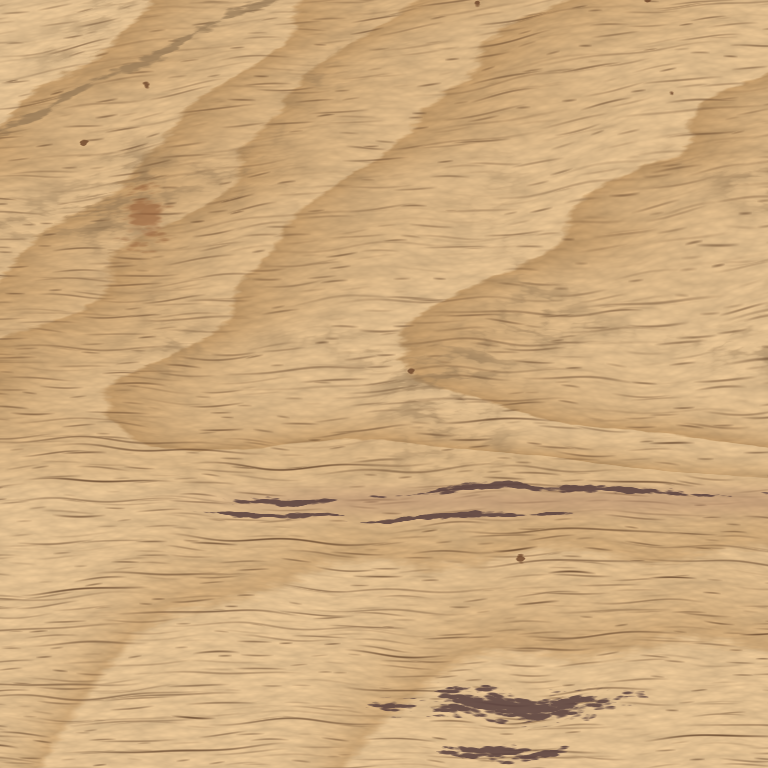
Write a Shadertoy shader that draws this texture.

```glsl
// Weathered pine plywood: nested growth rings, fine fibres, cracks and dark mauve streaks.

const vec3 EARLYWOOD = vec3(0.875, 0.742, 0.562);
const vec3 LATEWOOD = vec3(0.715, 0.555, 0.365);
const vec3 GREY_STAIN = vec3(0.57, 0.46, 0.33);
const vec3 CRACK = vec3(0.36, 0.24, 0.15);
const vec3 STREAK = vec3(0.34, 0.245, 0.24);
const vec3 MAUVE = vec3(0.68, 0.52, 0.42);
const vec3 KNOT = vec3(0.56, 0.35, 0.21);
const float RING_FADE = 0.14;
const float RING_EDGE = 0.014;
const float RELIEF_LIGHT = 0.22;
const float RELIEF_TONE = 0.17;
const float RINGS[5] = float[5](-0.50, -0.25, -0.10, 0.12, 0.50);
// Streaks: centre x, centre y, half length, half height
const vec4 STREAKS[6] = vec4[6](
    vec4(0.36, 0.350, 0.08, 0.005), vec4(0.34, 0.332, 0.10, 0.004),
    vec4(0.73, 0.360, 0.27, 0.005), vec4(0.60, 0.327, 0.15, 0.004),
    vec4(0.66, 0.085, 0.18, 0.018), vec4(0.66, 0.025, 0.09, 0.011));

float hash(vec2 p) {
    vec3 q = fract(p.xyx * 0.1031);
    q += dot(q, q.yzx + 33.33);
    return fract((q.x + q.y) * q.z);
}

// Cellular noise: distance to the nearest scattered point
float cells(vec2 p) {
    vec2 id = floor(p);
    float nearest = 2.0;
    for (int j = -1; j <= 1; j++)
    for (int i = -1; i <= 1; i++) {
        vec2 c = id + vec2(i, j);
        vec2 d = c + vec2(hash(c), hash(c + 57.3)) - p;
        nearest = min(nearest, dot(d, d));
    }
    return sqrt(nearest);
}

// Height of the stretched wood fibres
float fibres(vec2 p) {
    return 0.45 * cells(p * vec2(15.0, 66.0))
         + 0.33 * cells(p * vec2(32.0, 140.0) + 7.0)
         + 0.22 * cells(p * vec2(70.0, 250.0) + 19.0);
}

// Short tapering cracks, one per stretched cell
float cracks(vec2 p, vec2 scale, float width) {
    vec2 g = p * scale, id = floor(g);
    float soft = max(0.0009, 0.6 / iResolution.y), ink = 0.0;
    for (int j = -1; j <= 1; j++)
    for (int i = -1; i <= 1; i++) {
        vec2 c = id + vec2(i, j);
        float r = hash(c + 3.1);
        vec2 d = (g - c - vec2(hash(c), hash(c + 21.7))) / scale;
        float t = d.x * scale.x / mix(0.15, 0.9, r * r);
        float bend = 0.0015 * sin(d.x * 45.0 + r * 40.0);
        float taper = max(1.0 - t * t, 0.0);
        float line = 1.0 - smoothstep(0.0, width + soft, abs(d.y + bend));
        ink = max(ink, line * taper * hash(c + 9.4));
    }
    return ink;
}

// Latewood darkness of the nested tongues in the upper part
float upperRings(vec2 p, float rough) {
    float dy = p.y - mix(0.46, 0.535, smoothstep(0.18, 0.55, p.x));
    float f = p.x - (dy > 0.0 ? 1.3 * dy : 35.0 * dy * dy);
    f += 0.022 * sin(p.y * 37.0 + 2.0 * sin(p.x * 7.0)) + 0.012 * sin(p.y * 71.0 - p.x * 16.0);
    f += 0.03 * rough;
    f = mix(f, max(f, 0.09), smoothstep(0.0, 0.06, -dy));
    float shade = 0.0;
    for (int k = 0; k < 5; k++) {
        float d = f - RINGS[k];
        shade = mix(shade, exp(-max(d, 0.0) / RING_FADE), smoothstep(0.0, RING_EDGE, d));
    }
    return shade;
}

// Two soft pale tongues near the bottom, dark above their rims
float lowerRings(vec2 p, float rough) {
    float shade = 0.0;
    for (int k = 0; k < 2; k++) {
        float s = float(k);
        float rim = mix(0.275, 0.155, s) * (1.0 - exp(-(p.x - 0.05 - 0.40 * s) / mix(0.15, 0.09, s)));
        float d = p.y - rim + 0.010 * sin(p.x * 24.0 + s * 2.0) + 0.025 * rough;
        shade = max(shade, smoothstep(-0.008, 0.016, d) * exp(-max(d, 0.0) / 0.07));
    }
    return 0.75 * shade;
}

void mainImage(out vec4 fragColor, in vec2 fragCoord) {
    vec2 p = fragCoord / iResolution.xy;

    // Fibre direction tilts upward to the right in the upper part
    vec2 q = p;
    q.y -= 0.12 * p.x * smoothstep(0.35, 1.0, p.y);
    q.y += 0.005 * sin(p.x * 11.0 + p.y * 9.0) + 0.002 * sin(p.x * 33.0 - p.y * 27.0);
    float height = fibres(q);
    float rough = height - 0.45;
    float slope = height - fibres(q + vec2(0.001, 0.004));

    // Growth rings and grey weathering
    float shade = mix(lowerRings(p, rough), upperRings(p, rough), smoothstep(0.35, 0.40, p.y));
    vec3 col = mix(EARLYWOOD, LATEWOOD, 0.88 * shade);
    float patches = smoothstep(0.35, 0.9, cells(p * vec2(4.0, 6.0) + 2.6));
    float stain = patches * smoothstep(-0.05, 0.18, rough) * smoothstep(0.3, 0.5, p.y);
    col = mix(col, GREY_STAIN, 0.55 * stain);
    col *= 1.0 + RELIEF_LIGHT * slope - RELIEF_TONE * rough;

    // Cracks, densest in the lower half
    float lower = 1.0 - smoothstep(0.35, 0.75, p.y);
    float ink = cracks(q, vec2(5.0, 48.0), 0.0014) * mix(0.3, 0.8, lower);
    ink = max(ink, 0.5 * cracks(q + 4.7, vec2(16.0, 80.0), 0.0012));
    col = mix(col, CRACK, ink);

    // Mauve band and ragged dark streaks
    float band = (p.y - 0.347) / 0.018;
    col = mix(col, MAUVE, 0.4 * exp(-band * band) * smoothstep(0.15, 0.5, p.x));
    for (int k = 0; k < 6; k++) {
        vec2 d = (q - STREAKS[k].xy) / STREAKS[k].zw;
        float body = 1.0 - d.x * d.x - abs(d.y + 0.3 * sin(d.x * 5.0));
        col = mix(col, STREAK, 0.85 * smoothstep(0.0, 0.5, body - 3.0 * rough - 0.1));
    }

    // Diagonal scratch, knot and rusty specks
    float scratch = abs(p.y - 0.83 - 0.49 * p.x + 0.004 * sin(p.x * 40.0));
    col = mix(col, GREY_STAIN, 0.7 * (1.0 - smoothstep(0.001, 0.007, scratch + 0.02 * rough)));
    vec2 k = (p - vec2(0.188, 0.717)) / vec2(0.027, 0.036);
    col = mix(col, KNOT, 0.6 * (1.0 - smoothstep(0.2, 1.1, length(k) + 2.5 * rough)));
    for (int i = 0; i < 7; i++) {
        vec2 c = vec2(hash(vec2(i, 4.0)), hash(vec2(i, 15.0)));
        float r = length(p - c) + 0.012 * rough;
        col = mix(col, KNOT * 0.75, 0.8 * (1.0 - smoothstep(0.002, 0.005, r)));
    }
    fragColor = vec4(col, 1.0);
}
```
